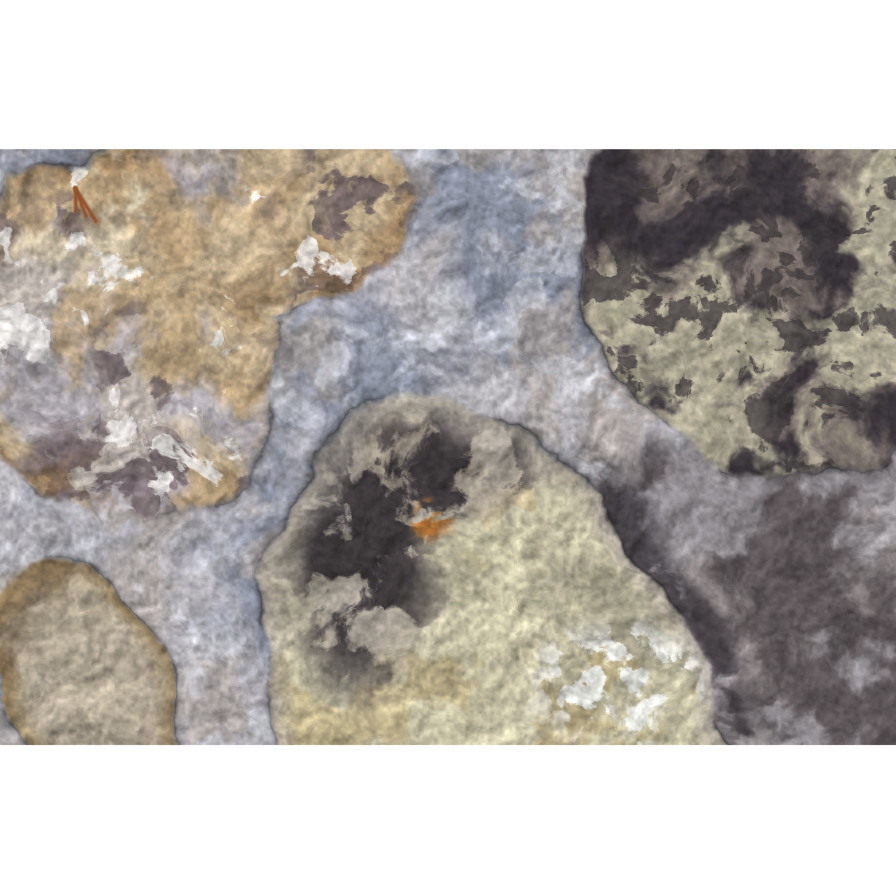
Reproduce this texture procedurally as a WebGL 1 fragment shader.

```glsl
precision highp float;
uniform vec2 u_resolution;

float hash(vec2 p) {
  vec3 q = fract(vec3(p.xyx) * 0.1031);
  q += dot(q, q.yzx + 33.33);
  return fract((q.x + q.y) * q.z);
}

float noise(vec2 p) {
  vec2 cell = floor(p), f = fract(p);
  f = f * f * (3.0 - 2.0 * f);
  return mix(mix(hash(cell), hash(cell + vec2(1, 0)), f.x),
             mix(hash(cell + vec2(0, 1)), hash(cell + vec2(1, 1)), f.x), f.y);
}

float fbm(vec2 p) {
  float sum = 0.0, amp = 0.5;
  for (int i = 0; i < 6; i++) {
    sum += amp * noise(p);
    p = mat2(1.6, 1.2, -1.2, 1.6) * p + 11.7;
    amp *= 0.54;
  }
  return sum / 1.06;
}

// Irregular blotches: 1 where the noise rises above the level
float blotch(vec2 p, float freq, float seed, float level, float soft) {
  return smoothstep(level - soft, level + soft, fbm(p * freq + seed));
}

// Leaning ellipse, approximate signed distance
float stone(vec2 p, vec2 center, vec2 radii, float lean) {
  vec2 q = p - center;
  q.x -= lean * q.y;
  return (length(q / radii) - 1.0) * min(radii.x, radii.y);
}

float inside(float d, float soft) { return 1.0 - smoothstep(-soft, soft, d); }

float spot(vec2 p, vec2 center, vec2 radii) {
  return 1.0 - smoothstep(0.5, 1.2, length((p - center) / radii));
}

float segment(vec2 p, vec2 a, vec2 b) {
  vec2 ab = b - a;
  return length(p - a - ab * clamp(dot(p - a, ab) / dot(ab, ab), 0.0, 1.0));
}

// Darken a broken seam along a stone's outline
vec3 seam(vec3 color, float d, float strength) {
  return color * (1.0 - strength * exp(-abs(d - 0.002) / 0.0035));
}

vec3 mortar(vec2 p) {
  vec3 c = mix(vec3(0.53, 0.55, 0.61), vec3(0.70, 0.69, 0.71), blotch(p, 9.0, 3.0, 0.46, 0.14));
  c = mix(c, vec3(0.67, 0.63, 0.60), 0.6 * blotch(p, 13.0, 21.0, 0.56, 0.08));
  return mix(c, vec3(0.77, 0.78, 0.81), 0.6 * blotch(p, 24.0, 8.0, 0.60, 0.06));
}

vec3 ochreStone(vec2 p, float d) {
  float rim = smoothstep(-0.10, -0.01, d);
  vec3 c = mix(vec3(0.66, 0.64, 0.66), vec3(0.71, 0.62, 0.49), blotch(p, 8.0, 31.0, 0.54 - 0.12 * rim, 0.08));
  float crust = max(spot(p, vec2(0.09, 0.77), vec2(0.13, 0.08)), 0.4);
  c = mix(c, vec3(0.81, 0.76, 0.66), crust * blotch(p, 14.0, 5.0, 0.47, 0.07));
  float pits = blotch(p, 32.0, 40.0, 0.52, 0.05) * blotch(p, 7.0, 14.0, 0.48, 0.08);
  c = mix(c, vec3(0.39, 0.34, 0.36), 0.8 * pits);
  c = mix(c, vec3(0.55, 0.43, 0.30), 0.55 * rim * blotch(p, 18.0, 9.0, 0.53, 0.08));
  return mix(c, vec3(0.89, 0.88, 0.87), 0.85 * blotch(p, 23.0, 61.0, 0.67, 0.03));
}

vec3 darkStone(vec2 p) {
  vec3 c = mix(vec3(0.23, 0.21, 0.23), vec3(0.48, 0.44, 0.42), blotch(p, 15.0, 2.0, 0.51, 0.12));
  float lichen = blotch(p, 10.0, 47.0, 0.53, 0.06);
  lichen = max(lichen, spot(p, vec2(0.70, 0.63), vec2(0.06, 0.09)) * blotch(p, 20.0, 6.0, 0.42, 0.06));
  c = mix(c, vec3(0.71, 0.69, 0.60), 0.9 * lichen);
  return mix(c, vec3(0.24, 0.22, 0.23), 0.75 * blotch(p, 34.0, 19.0, 0.59, 0.04));
}

vec3 creamStone(vec2 p, float d) {
  vec3 c = mix(vec3(0.63, 0.61, 0.53), vec3(0.78, 0.76, 0.65), blotch(p, 11.0, 4.0, 0.46, 0.11));
  c = mix(c, vec3(0.70, 0.62, 0.44), 0.5 * blotch(p, 16.0, 52.0, 0.59, 0.06));
  float soot = max(spot(p, vec2(0.41, 0.39), vec2(0.09, 0.17)), spot(p, vec2(0.49, 0.48), vec2(0.12, 0.07)));
  c = mix(c, vec3(0.57, 0.54, 0.53), 0.7 * soot);
  c = mix(c, vec3(0.24, 0.22, 0.23), soot * blotch(p, 24.0, 33.0, 0.47, 0.06));
  c = mix(c, vec3(0.62, 0.40, 0.20), spot(p, vec2(0.49, 0.425), vec2(0.025, 0.035)) * blotch(p, 30.0, 7.0, 0.5, 0.06));
  float frost = spot(p, vec2(0.70, 0.23), vec2(0.12, 0.08));
  c = mix(c, vec3(0.87, 0.87, 0.85), frost * blotch(p, 42.0, 12.0, 0.53, 0.05));
  return mix(c, vec3(0.66, 0.63, 0.61), 0.7 * smoothstep(-0.035, 0.0, d));
}

vec3 greyStone(vec2 p) {
  vec3 c = mix(vec3(0.36, 0.33, 0.34), vec3(0.56, 0.53, 0.53), blotch(p, 9.0, 71.0, 0.48, 0.10));
  return mix(c, vec3(0.65, 0.64, 0.66), 0.65 * blotch(p, 12.0, 26.0, 0.57, 0.06));
}

void main() {
  vec2 uv = gl_FragCoord.xy / u_resolution;
  vec2 p = uv + 0.055 * (vec2(fbm(uv * 11.0), fbm(uv * 11.0 + 37.0)) - 0.5);

  // Outlines of the set stones
  float ochre = min(stone(p, vec2(0.12, 0.62), vec2(0.19, 0.20), -0.1),
                    stone(p, vec2(0.27, 0.77), vec2(0.19, 0.125), 0.0));
  float dark = stone(p, vec2(0.87, 0.70), vec2(0.225, 0.23), -0.1);
  float cream = stone(p, vec2(0.57, 0.15), vec2(0.25, 0.41), -0.25);
  float tan_ = stone(p, vec2(0.10, 0.235), vec2(0.094, 0.135), -0.35);
  float grey = stone(p, vec2(0.96, 0.27), vec2(0.34, 0.25), -0.3);

  // Layers from the mortar upwards
  float broken = blotch(p, 8.0, 90.0, 0.47, 0.09);
  vec3 color = mix(mortar(p), greyStone(p), inside(grey, 0.025));
  float gap = inside(abs(cream - 0.018) - 0.018, 0.012) * smoothstep(0.60, 0.70, p.x);
  color = mix(color, vec3(0.25, 0.23, 0.25), 0.85 * gap * blotch(p, 17.0, 43.0, 0.44, 0.08));
  color = seam(mix(color, ochreStone(p, ochre), inside(ochre, 0.005)), ochre, 0.45 * broken);
  color = seam(mix(color, darkStone(p), inside(dark, 0.004)), dark, 0.5 * broken);
  color = seam(mix(color, creamStone(p, cream), inside(cream, 0.004)), cream, 0.5 * broken);
  vec3 sand = mix(vec3(0.52, 0.46, 0.38), vec3(0.69, 0.65, 0.58), blotch(p, 12.0, 16.0, 0.46, 0.1));
  sand = mix(sand, vec3(0.55, 0.45, 0.30), 0.6 * smoothstep(-0.03, 0.0, tan_));
  color = seam(mix(color, sand, inside(tan_, 0.003)), tan_, 0.45 * broken);

  // Raking light on the rough surface, then fine grain
  float relief = fbm(p * 26.0) - fbm(p * 26.0 + vec2(0.12, -0.16));
  float grain = noise(uv * 230.0) + noise(uv * 120.0 + 9.0) - 1.0;
  color *= 1.0 + 1.1 * relief + 0.15 * grain;

  // Small dry leaf
  for (int i = 0; i < 3; i++) {
    vec2 tip = vec2(0.085 + 0.011 * float(i), 0.765 - 0.006 * float(i));
    color = mix(color, vec3(0.57, 0.32, 0.18), inside(segment(uv, vec2(0.084, 0.79), tip) - 0.002, 0.002));
  }

  // White margins above and below
  float band = inside(abs(uv.y - 0.501) - 0.3325, 0.75 / u_resolution.y);
  gl_FragColor = vec4(mix(vec3(1.0), clamp(color, 0.0, 1.0), band), 1.0);
}
```
